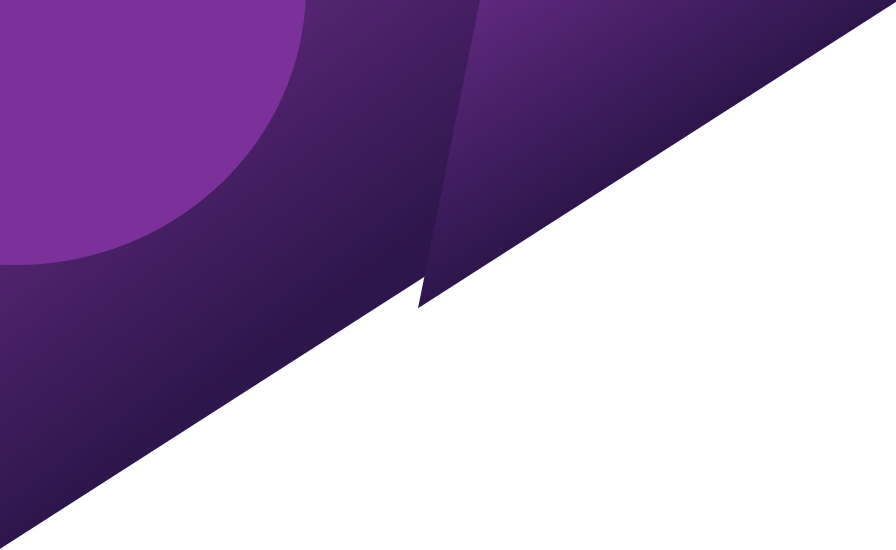
Reproduce this background procedurally as a Shadertoy shader.

```glsl
// Two overlapping slanted violet panels and a bright purple disc on white

// Signed distance to a line; positive on the side to the left of its direction
float lineDistance(vec2 p, vec2 origin, vec2 direction) {
    vec2 d = normalize(direction);
    return dot(p - origin, vec2(-d.y, d.x));
}

// Antialiased coverage of the positive side of a distance
float coverage(float dist) {
    return clamp(0.5 + dist * iResolution.y, 0.0, 1.0);
}

void mainImage(out vec4 fragColor, in vec2 fragCoord) {
    vec2 p = fragCoord / iResolution.y;
    vec2 slant = vec2(1.0, 0.641);
    vec2 foldTip = vec2(0.760, 0.4395);
    vec3 deepViolet = vec3(0.178, 0.086, 0.298);

    vec3 color = vec3(1.0);

    // Rear panel, lighter towards the upper left
    float rearEdge = lineDistance(p, vec2(0.0, 0.002), slant);
    float rearLight = dot(p, vec2(-0.6, 0.8)) / 0.465;
    vec3 rearColor = mix(deepViolet, vec3(0.332, 0.143, 0.443), clamp(rearLight, 0.0, 1.0));
    color = mix(color, rearColor, coverage(rearEdge));

    // Disc cut off by the upper left corner
    vec2 radii = vec2(0.5287, 0.5053);
    float disc = (1.0 - length((p - vec2(0.0276, 1.0234)) / radii)) * radii.y;
    color = mix(color, vec3(0.486, 0.194, 0.602), coverage(disc));

    // Front panel, right of the fold and above its own slanted edge
    float frontEdge = lineDistance(p, foldTip, slant);
    float fold = -lineDistance(p, foldTip, vec2(0.1126, 0.5605));
    vec3 frontColor = mix(deepViolet, vec3(0.372, 0.158, 0.495), clamp(frontEdge / 0.412, 0.0, 1.0));
    color = mix(color, frontColor, coverage(min(frontEdge, fold)));

    fragColor = vec4(color, 1.0);
}
```
